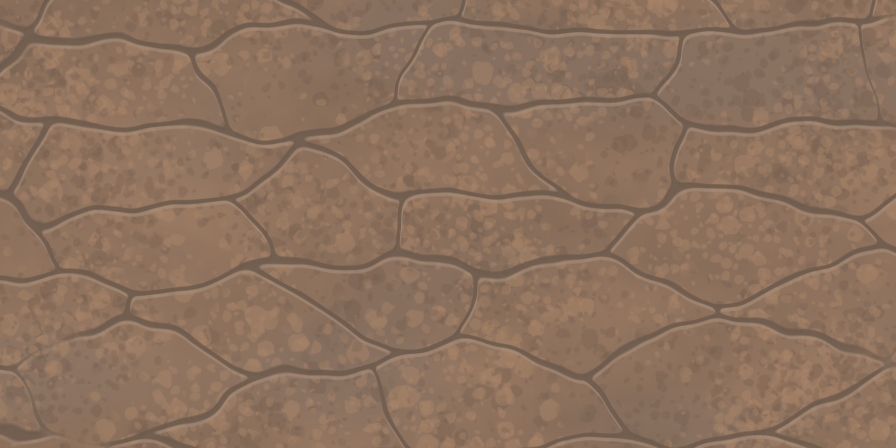
Reproduce this texture procedurally as a WebGL 1 fragment shader.

```glsl
precision highp float;
// Dry brown ground split into long flat plates by winding cracks.
// Cracks are warped Voronoi borders with a lit lower lip; the soil is
// gradient noise covered by clustered, translucent light and dark flecks.

uniform vec2 u_resolution;

// Lengths are in canvas heights
const vec2  PLATE_FREQ   = vec2(2.15, 5.3);  // plates per unit length
const float PLATE_JITTER = 0.78;
const float CRACK_HALF   = 0.0062;
const float LIP_HALF     = 0.0055;
const vec2  LIP_SHIFT    = vec2(-0.002, 0.0085);
const float CORNER_ROUND = 0.014;
const float EDGE_SOFT    = 0.0012;

const vec3 SOIL_DARK   = vec3(0.505, 0.410, 0.340);
const vec3 SOIL_LIGHT  = vec3(0.600, 0.475, 0.385);
const vec3 SOIL_GREY   = vec3(0.530, 0.445, 0.385);
const vec3 FLECK_LIGHT = vec3(0.670, 0.525, 0.410);
const vec3 FLECK_DARK  = vec3(0.440, 0.355, 0.295);
const vec3 CRACK_COLOR = vec3(0.425, 0.355, 0.300);
const vec3 LIP_COLOR   = vec3(0.650, 0.550, 0.470);

vec2 hash2(vec2 p) {
  vec3 q = fract(p.xyx * vec3(0.1031, 0.1030, 0.0973));
  q += dot(q, q.yzx + 33.33);
  return fract((q.xx + q.yz) * q.zy);
}

float cornerSlope(vec2 cell, vec2 toPoint) {
  float angle = 6.2832 * hash2(cell).x;
  return dot(vec2(cos(angle), sin(angle)), toPoint);
}

// Gradient noise, roughly -0.7 to 0.7
float noise(vec2 p) {
  vec2 i = floor(p), f = fract(p);
  vec2 u = f * f * f * (f * (f * 6.0 - 15.0) + 10.0);
  vec2 e = vec2(1.0, 0.0);
  return mix(mix(cornerSlope(i, f), cornerSlope(i + e, f - e), u.x),
             mix(cornerSlope(i + e.yx, f - e.yx),
                 cornerSlope(i + e.xx, f - e.xx), u.x), u.y);
}

float fbm(vec2 p) {
  return noise(p) + 0.5 * noise(p * 2.1 + 7.3) + 0.25 * noise(p * 4.3 + 19.1);
}

vec2 warp(vec2 p, float freq) {
  return vec2(noise(p * freq + 3.7), noise(p * freq + 41.2));
}

float softEdge() { return EDGE_SOFT + 0.6 / u_resolution.y; }

// Plate centres: jittered, with every other row pushed half a plate along
vec2 plateSite(vec2 cell) {
  vec2 jitter = PLATE_JITTER * (hash2(cell + 17.0) - 0.5);
  return cell + 0.5 + jitter + vec2(0.5 * mod(cell.y, 2.0), 0.0);
}

float smoothMin(float a, float b) {
  float h = max(CORNER_ROUND - abs(a - b), 0.0) / CORNER_ROUND;
  return min(a, b) - 0.25 * h * h * CORNER_ROUND;
}

// Distance to the nearest plate border; steep borders count as thinner
float borderDistance(vec2 p) {
  p += 0.055 * warp(p, 4.2) + 0.018 * warp(p, 11.0);
  vec2 q = p * PLATE_FREQ, home = floor(q), nearCell = home, toNear = vec2(9.0);
  for (int y = -2; y <= 2; y++) for (int x = -2; x <= 2; x++) {
    vec2 cell = home + vec2(float(x), float(y));
    vec2 toSite = plateSite(cell) - q;
    if (dot(toSite, toSite) < dot(toNear, toNear)) {
      toNear = toSite;
      nearCell = cell;
    }
  }
  float border = 1.0;
  for (int y = -2; y <= 2; y++) for (int x = -2; x <= 2; x++) {
    vec2 toSite = plateSite(nearCell + vec2(float(x), float(y))) - q;
    vec2 gap = toSite - toNear;
    if (dot(gap, gap) > 0.0001) {
      vec2 n = normalize(gap), slope = n * PLATE_FREQ;
      float len = length(slope);
      float d = dot(0.5 * (toNear + toSite), n) / len;
      border = smoothMin(border, d / mix(0.6, 1.0, abs(slope.y) / len));
    }
  }
  return border;
}

// Crack cover at p; cracks thin out and fade in a few places
float crackLine(vec2 p, float halfWidth) {
  float open = smoothstep(-0.52, -0.25, noise(p * 2.7 + 5.0));
  float w = halfWidth * open * (1.0 + 0.35 * noise(p * 6.0));
  return open * (1.0 - smoothstep(w - softEdge(), w + softEdge(), borderDistance(p)));
}

// Cover of scattered translucent round flecks; fill is the share present
float flecks(vec2 p, float freq, float fill, float seed) {
  vec2 q = p * freq + seed, home = floor(q);
  float soft = softEdge() * freq, bare = 1.0;
  for (int y = -1; y <= 1; y++) for (int x = -1; x <= 1; x++) {
    vec2 cell = home + vec2(float(x), float(y));
    vec2 trait = hash2(cell + 71.0);
    float radius = mix(0.18, 0.55, trait.x * trait.x);
    float d = length(q - cell - hash2(cell)) - radius;
    float shown = smoothstep(0.0, 0.2, fill - trait.y);
    bare *= 1.0 - 0.65 * shown * (1.0 - smoothstep(-soft, soft, d));
  }
  return 1.0 - bare;
}

void main() {
  vec2 p = gl_FragCoord.xy / u_resolution.y;

  // Soil: broad light, dark and greyish areas
  float tone = 0.5 + 0.75 * fbm(p * vec2(1.7, 2.8) + 11.0) + 0.15 * noise(p * 22.0);
  vec3 color = mix(SOIL_DARK, SOIL_LIGHT, clamp(tone, 0.0, 1.0));
  color = mix(color, SOIL_GREY, 0.7 * smoothstep(0.0, 0.45, noise(p * vec2(1.6, 3.0) + 29.0)));

  // Flecks: clustered, with ragged outlines
  vec2 ragged = p + 0.008 * warp(p, 38.0);
  float darkFill = 0.45 + 0.9 * fbm(p * 3.0 + 53.0);
  float lightFill = 0.50 + 0.9 * fbm(p * 3.2 + 87.0);
  color = mix(color, FLECK_DARK, 0.50 * flecks(ragged, 25.0, darkFill, 13.0));
  color = mix(color, FLECK_LIGHT, 0.70 * flecks(ragged, 21.0, lightFill, 131.0));
  color = mix(color, FLECK_DARK, 0.45 * flecks(ragged, 47.0, darkFill, 59.0));
  color = mix(color, FLECK_LIGHT, 0.65 * flecks(ragged, 44.0, lightFill, 207.0));

  // Cracks: pale lower lip, then the dark groove over it
  color = mix(color, LIP_COLOR, 0.65 * crackLine(p + LIP_SHIFT, LIP_HALF));
  color = mix(color, CRACK_COLOR, 0.88 * crackLine(p, CRACK_HALF));
  gl_FragColor = vec4(color, 1.0);
}
```
